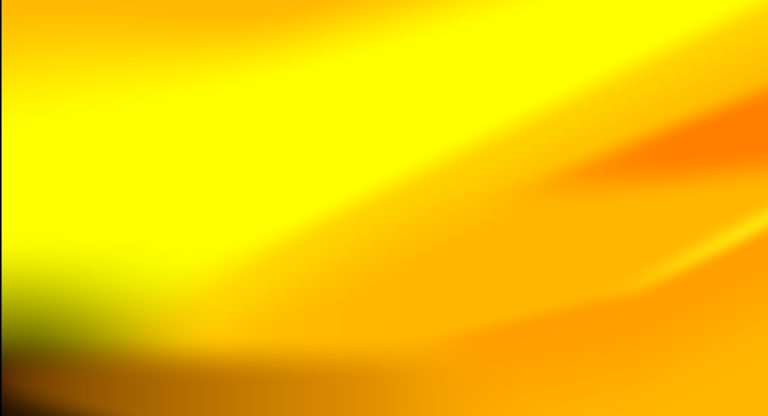
Reproduce this background procedurally as a Shadertoy shader.

```glsl
// Soft folds of golden light: a broad yellow beam rises to the right over amber.
// Each fold is a sloped line turned into a mask by smoothstep, then layered;
// the lower left corner falls into olive and brown shadow.

// Amber ground, brighter close under the beam
vec3 amberGround(vec2 p, float beamEdge) {
    float green = mix(0.83, 0.715, smoothstep(0.0, 0.25, beamEdge - p.y));
    return vec3(1.0, green + 0.04 * smoothstep(0.55, 0.2, p.x), 0.0);
}

// Deep orange wedge that opens toward the right side
float wedgeMask(vec2 p) {
    float top = 0.79 - 0.73 * (1.0 - p.x);
    float bottom = 0.59 - 0.2 * (1.0 - p.x);
    return smoothstep(top + 0.03, top - 0.04, p.y)
         * smoothstep(bottom - 0.05, bottom + 0.06, p.y)
         * smoothstep(0.58, 0.9, p.x);
}

// Yellow beam, warming to orange along the top
vec3 beamColor(vec2 p) {
    float start = 0.66 + 0.3 * p.x + 0.2 * p.x * p.x;
    float width = mix(0.36, 0.2, smoothstep(0.0, 0.4, p.x));
    float warmth = smoothstep(start, start + width, p.y);
    return mix(vec3(1.0, 1.0, 0.0), vec3(1.0, 0.72, 0.01), warmth);
}

void mainImage(out vec4 fragColor, in vec2 fragCoord) {
    vec2 p = fragCoord / iResolution.xy;
    float beamEdge = 0.095 + 0.905 * p.x;

    vec3 color = amberGround(p, beamEdge);
    color = mix(color, vec3(1.0, 0.5, 0.0), wedgeMask(p));

    // Lower fold: shaded underside with a bright crease at the right
    float fold = 0.187 + 0.44 * (p.x - 0.56) + 0.5 * max(p.x - 0.83, 0.0);
    float below = fold - p.y;
    float underside = smoothstep(-0.02, 0.03, below) * smoothstep(0.35, 0.03, below)
                    * smoothstep(0.48, 0.66, p.x);
    color = mix(color, vec3(1.0, 0.62, 0.0), underside);
    float crease = exp(-pow(abs(below + 0.01) / 0.028, 2.0)) * smoothstep(0.76, 0.98, p.x);
    color = mix(color, vec3(1.0, 0.87, 0.05), crease);

    // Beam over the ground, with an edge that blurs toward the left
    float blur = mix(0.15, 0.045, smoothstep(0.0, 0.4, p.x));
    color = mix(color, beamColor(p), smoothstep(-blur, blur, p.y - beamEdge));

    // Olive shade in the lower left
    color *= 1.0 - 0.75 * smoothstep(0.45, 0.05, p.y) * smoothstep(0.3, 0.0, p.x);

    // Brown floor, fading to orange on the right and to black in the corner
    float reach = sqrt(min(p.x / 0.7, 1.0));
    vec3 brown = mix(vec3(0.28, 0.12, 0.01), vec3(1.0, 0.65, 0.0), reach);
    brown *= mix(0.4, 1.0, smoothstep(0.0, 0.1, p.y + 0.5 * p.x));
    color = mix(color, brown, smoothstep(0.2, 0.08, p.y) * smoothstep(0.75, 0.45, p.x));

    // Thin black border on the left
    color *= smoothstep(0.001, 0.003, p.x);
    fragColor = vec4(color, 1.0);
}
```
